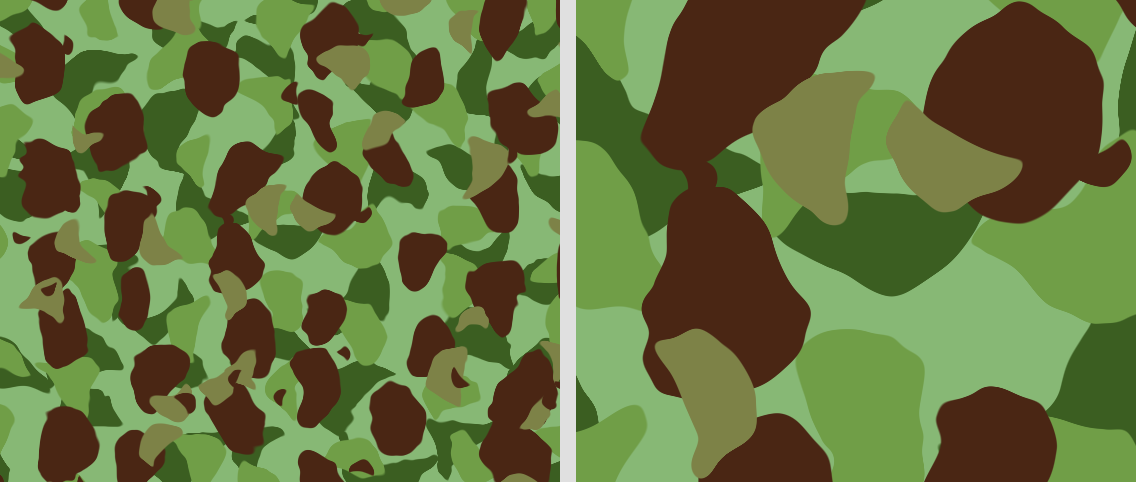
Left: the whole. Right: its middle third, enlarged.
Write a Shadertoy shader that draws this pattern.

```glsl
// Woodland camouflage: five flat tones built from staggered, jittered cells.
// Each layer scatters bent, tapered ellipses whose outlines are warped by
// value noise; layers are painted back to front with smoothed edges.

const vec3 MEADOW = vec3(0.53, 0.72, 0.46);
const vec3 FOREST = vec3(0.23, 0.37, 0.13);
const vec3 LEAF   = vec3(0.44, 0.62, 0.28);
const vec3 BARK   = vec3(0.29, 0.15, 0.08);
const vec3 KHAKI  = vec3(0.49, 0.51, 0.28);

const float CELL = 0.19;          // cell size in canvas heights
const float JITTER = 0.50;        // spread of centres, in cells
const float SIZE_SPREAD = 0.5;    // random variation of grain size
const float TAPER = 0.7;          // random teardrop narrowing
const float LOBE_FREQ = 16.0;     // broad bulges of the outline
const float WRINKLE_FREQ = 48.0;  // fine ripples of the outline
const float WRINKLE_AMP = 0.009;
const float EDGE_PIXELS = 0.8;    // half width of the smoothed edge

struct Layer {
    vec2 offset;      // shift of the grid, in cells
    vec2 radii;       // half width and half length
    float spin;       // largest turn from upright
    float bend;       // strength of the curve
    float lobe;       // strength of the outline warp
    float keep;       // share of filled cells
    float hang;       // distance from the cell's centre point
    float placeSeed;  // layers sharing this cluster together
    float seed;
};

const Layer FOREST_BANDS = Layer(vec2(0.5, 0.5), vec2(0.041, 0.086), 1.9, 0.75, 0.045, 1.0, 0.0, 1.0, 11.0);
const Layer LEAF_PATCHES = Layer(vec2(0.5, 0.0), vec2(0.040, 0.064), 1.6, 0.55, 0.036, 1.0, 0.0, 2.0, 12.0);
const Layer BARK_BLOBS   = Layer(vec2(0.0, 0.0), vec2(0.049, 0.073), 0.8, 0.15, 0.036, 1.0, 0.0, 3.0, 13.0);
const Layer KHAKI_FLAPS  = Layer(vec2(0.0, 0.0), vec2(0.029, 0.050), 1.6, 0.60, 0.032, 0.7, 0.066, 3.0, 14.0);
const Layer BARK_CRUMBS  = Layer(vec2(0.0, 0.0), vec2(0.011, 0.021), 1.6, 0.50, 0.016, 0.45, 0.080, 3.0, 15.0);

float hash(vec2 p) {
    return fract(sin(dot(p, vec2(127.1, 311.7))) * 43758.5453);
}

vec2 hash2(vec2 p) {
    return vec2(hash(p), hash(p + 57.3));
}

// Smooth value noise with two channels, centred on zero
vec2 noise2(vec2 p) {
    vec2 i = floor(p), f = fract(p);
    f = f * f * (3.0 - 2.0 * f);
    vec2 low  = mix(hash2(i), hash2(i + vec2(1, 0)), f.x);
    vec2 high = mix(hash2(i + vec2(0, 1)), hash2(i + vec2(1, 1)), f.x);
    return mix(low, high, f.y) - 0.5;
}

// Approximate signed distance to an ellipse
float ellipse(vec2 p, vec2 r) {
    float k0 = length(p / r);
    float k1 = length(p / (r * r));
    return k0 * (k0 - 1.0) / max(k1, 1e-3);
}

// One grain: turned, bent along its length and tapered to one end
float grain(vec2 p, Layer l, vec2 key) {
    vec2 shape = hash2(key + 3.7) - 0.5;
    vec2 pose  = hash2(key + 8.9) - 0.5;
    vec2 r = l.radii * (1.0 + SIZE_SPREAD * shape.x);
    float a = 2.0 * l.spin * pose.x;
    p = mat2(cos(a), -sin(a), sin(a), cos(a)) * p;
    float along = clamp(p.y / r.y, -1.5, 1.5);
    p.x += l.bend * sign(pose.y) * r.y * (along * along - 0.3);
    p.x *= 1.0 + TAPER * shape.y * along;
    return ellipse(p, r);
}

// Distance to the nearest grain of a layer
float scatter(vec2 p, Layer l) {
    p += l.lobe * noise2(p * LOBE_FREQ + l.seed * 7.0);
    p += WRINKLE_AMP * noise2(p * WRINKLE_FREQ + l.seed * 5.0);
    vec2 g = p / CELL + l.offset;
    float d = 1.0;
    for (int i = -1; i <= 1; i++) {
        float column = floor(g.x) + float(i);
        float stagger = 0.5 * mod(column, 2.0);
        for (int j = -1; j <= 1; j++) {
            vec2 id = vec2(column, floor(g.y + stagger) + float(j));
            vec2 key = id + l.seed * 19.1;
            if (hash(key) > l.keep) continue;
            vec2 centre = id + 0.5 - vec2(0.0, stagger);
            centre += JITTER * (hash2(id + l.placeSeed * 23.7) - 0.5);
            float turn = 6.2832 * hash(key + 5.3);
            vec2 q = (g - centre) * CELL - l.hang * vec2(cos(turn), sin(turn));
            d = min(d, grain(q, l, key));
        }
    }
    return d;
}

void paint(inout vec3 col, vec3 tone, vec2 p, Layer l) {
    float edge = EDGE_PIXELS / iResolution.y;
    col = mix(tone, col, smoothstep(-edge, edge, scatter(p, l)));
}

void mainImage(out vec4 fragColor, in vec2 fragCoord) {
    vec2 p = fragCoord / iResolution.y;
    vec3 col = MEADOW;
    paint(col, FOREST, p, FOREST_BANDS);
    paint(col, LEAF, p, LEAF_PATCHES);
    paint(col, BARK, p, BARK_BLOBS);
    paint(col, KHAKI, p, KHAKI_FLAPS);
    paint(col, BARK, p, BARK_CRUMBS);
    fragColor = vec4(col, 1.0);
}
```
